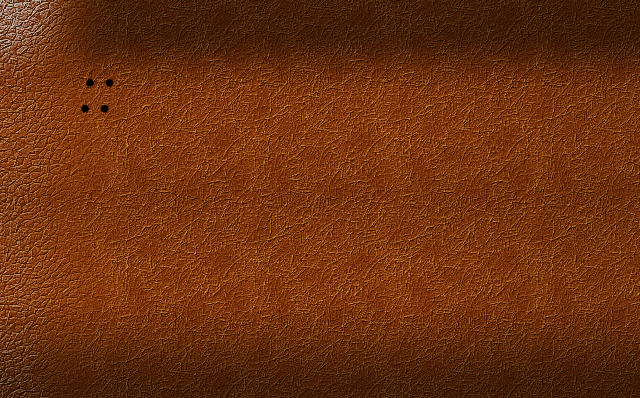
A Shadertoy shader for this texture:

```glsl
// Tan leather: a repeating grain of slanted creases and fine pebbles, embossed
// by a light from the upper left. Coarse cracked hide takes over on the left,
// with shaded top and bottom bands, a pale worn corner and four punched holes.

// Lengths are in units of the canvas height.
const vec2  REPEATS = vec2(4.52, 3.28);     // grain tiles across and down
const vec2  TILE_SHIFT = vec2(0.235, 0.373);
const vec2  LONG_CELLS = vec2(13.0, 11.0);  // creases per tile, by size
const vec2  MID_CELLS = vec2(19.0, 16.0);
const vec2  SHORT_CELLS = vec2(29.0, 24.0);
const vec2  PEBBLE_CELLS = vec2(52.0, 44.0);
const vec2  PATCH_CELLS = vec2(3.0, 3.0);   // smooth dark patches per tile
const vec2  LIGHT_DIR = vec2(-0.6, 0.8);
const float EMBOSS_STEP = 0.0023;
const float CREASE_LEAN = 0.80;             // mean crease angle, radians
const float CREASE_SPREAD = 2.2;
const float CREASE_WIDTH = 0.10;            // in crease cells
const float RELIEF_GAIN = 0.86;
const float HIDE_SCALE = 42.0;              // cracked cells per height
const vec2  HOLE_ORIGIN = vec2(0.214, 0.727);
const vec2  HOLE_STEP = vec2(0.049, 0.065);
const float HOLE_SLANT = 0.012;
const float HOLE_RADIUS = 0.0095;
const vec3  SHADOW_BROWN = vec3(0.20, 0.065, 0.017);
const vec3  LEATHER_TAN = vec3(0.485, 0.193, 0.034);
const vec3  RIDGE_GOLD = vec3(0.73, 0.52, 0.22);
const vec3  WORN_GREY = vec3(0.72, 0.71, 0.71);
const float TAU = 6.2831853;

vec2 hash2(vec2 p) {
    vec3 q = fract(p.xyx * vec3(0.1031, 0.1030, 0.0973));
    q += dot(q, q.yzx + 33.33);
    return fract((q.xx + q.yz) * q.zy);
}

// Raised, slightly bent strokes, one per cell, wrapping at whole tiles.
float creases(vec2 tile, vec2 cells, float seed) {
    vec2 q = tile * cells, base = floor(q);
    float height = 0.0;
    for (int j = -1; j <= 1; j++)
    for (int i = -1; i <= 1; i++) {
        vec2 id = base + vec2(i, j);
        vec2 key = mod(id, cells) + seed;
        vec2 spot = hash2(key), look = hash2(key + 57.3);
        vec2 d = q - id - spot;
        d.y += 0.06 * sin(4.0 * d.x + TAU * look.y);
        float angle = CREASE_LEAN + CREASE_SPREAD * (look.x - 0.5);
        vec2 dir = vec2(cos(angle), sin(angle));
        float reach = 0.5 + 0.38 * look.y;
        float dist = length(d - dir * clamp(dot(d, dir), -reach, reach));
        float ridge = 1.0 - smoothstep(0.0, CREASE_WIDTH, dist);
        height = max(height, ridge * (0.45 + 0.55 * spot.x));
    }
    return height;
}

// Gap between the two nearest cell points: zero along the cell borders.
float cellGap(vec2 q, vec2 period) {
    vec2 base = floor(q);
    float nearest = 8.0, second = 8.0;
    for (int j = -1; j <= 1; j++)
    for (int i = -1; i <= 1; i++) {
        vec2 id = base + vec2(i, j);
        float d = length(id + hash2(mod(id, period) + 11.7) - q);
        second = min(second, max(nearest, d));
        nearest = min(nearest, d);
    }
    return second - nearest;
}

float grainHeight(vec2 tile) {
    return 0.70 * creases(tile, LONG_CELLS, 3.0)
         + 0.55 * creases(tile + 0.37, MID_CELLS, 141.0)
         + 0.50 * creases(tile + 0.71, MID_CELLS, 233.0)
         + 0.60 * creases(tile, SHORT_CELLS, 71.0)
         + 0.30 * smoothstep(0.0, 0.5, cellGap(tile * PEBBLE_CELLS, PEBBLE_CELLS));
}

float hideHeight(vec2 p) {
    vec2 q = p + 0.012 * sin(p.yx * vec2(31.0, 23.0));
    q = vec2(q.x + 0.35 * q.y, 1.3 * q.y - 0.3 * q.x) * HIDE_SCALE;
    return 0.75 * smoothstep(0.0, 0.24, cellGap(q, vec2(997.0)))
         + 0.45 * smoothstep(0.0, 0.35, cellGap(q * 2.1, vec2(997.0)))
         + 0.70 * creases(p, vec2(46.0), 19.0);
}

float surface(vec2 p, vec2 tileSize, float hide) {
    return mix(grainHeight(p / tileSize + TILE_SHIFT), hideHeight(p), hide);
}

void mainImage(out vec4 fragColor, in vec2 fragCoord) {
    vec2 p = fragCoord / iResolution.y;
    vec2 uv = fragCoord / iResolution.xy;
    vec2 tileSize = vec2(iResolution.x / iResolution.y, 1.0) / REPEATS;
    vec2 tile = p / tileSize + TILE_SHIFT;

    // Embossed relief, calmer and darker in patches that recur in every tile
    float hide = 1.0 - smoothstep(0.08, 0.30, p.x + 0.03 * sin(p.y * 17.0));
    float height = surface(p, tileSize, hide);
    float relief = height - surface(p + LIGHT_DIR * EMBOSS_STEP, tileSize, hide);
    float calm = smoothstep(0.15, 0.65, cellGap(tile * PATCH_CELLS, PATCH_CELLS)) * (1.0 - hide);
    vec2 seam = pow(0.5 + 0.5 * cos(TAU * tile), vec2(12.0));
    float mottle = 0.04 - 0.10 * calm + 0.05 * seam.x - 0.06 * seam.y;
    float tone = RELIEF_GAIN * relief * mix(1.12, 0.72, calm) + mottle;
    tone += 0.12 * (height - mix(0.65, 1.1, hide));
    vec3 color = mix(LEATHER_TAN, RIDGE_GOLD, clamp(tone, 0.0, 1.0));
    color = mix(color, SHADOW_BROWN, clamp(-tone * 1.4, 0.0, 1.0));

    // Broad lighting
    float topShade = smoothstep(0.77, 0.92, uv.y) * smoothstep(0.04, 0.18, uv.x);
    float bottomShade = 1.0 - smoothstep(0.0, 0.25, uv.y);
    float light = 1.08 + 0.03 * cos(2.0 * TAU * (uv.y - 0.3) / 0.75);
    light *= (1.0 - 0.47 * topShade) * (1.0 - 0.47 * bottomShade);
    light *= 1.0 - 0.10 * smoothstep(0.55, 1.0, uv.x);
    color *= light;

    // Pale worn corner and glints along the left edge
    float worn = 1.0 - smoothstep(0.0, 0.21, length(p - vec2(0.0, 1.0)));
    float glint = 0.5 * max(tone, 0.0) * (1.0 - smoothstep(0.0, 0.16, p.x));
    color = mix(color, WORN_GREY, clamp(worn * (0.4 + 1.8 * tone) + glint, 0.0, 1.0));

    // Punched holes
    float blur = 1.0 / iResolution.y;
    for (int k = 0; k < 4; k++) {
        vec2 slot = vec2(k % 2, k / 2);
        vec2 center = HOLE_ORIGIN + slot * HOLE_STEP + vec2(HOLE_SLANT * slot.y, 0.0);
        float edge = length(p - center) - HOLE_RADIUS;
        color *= smoothstep(-blur, blur, edge);
    }
    fragColor = vec4(color, 1.0);
}
```
